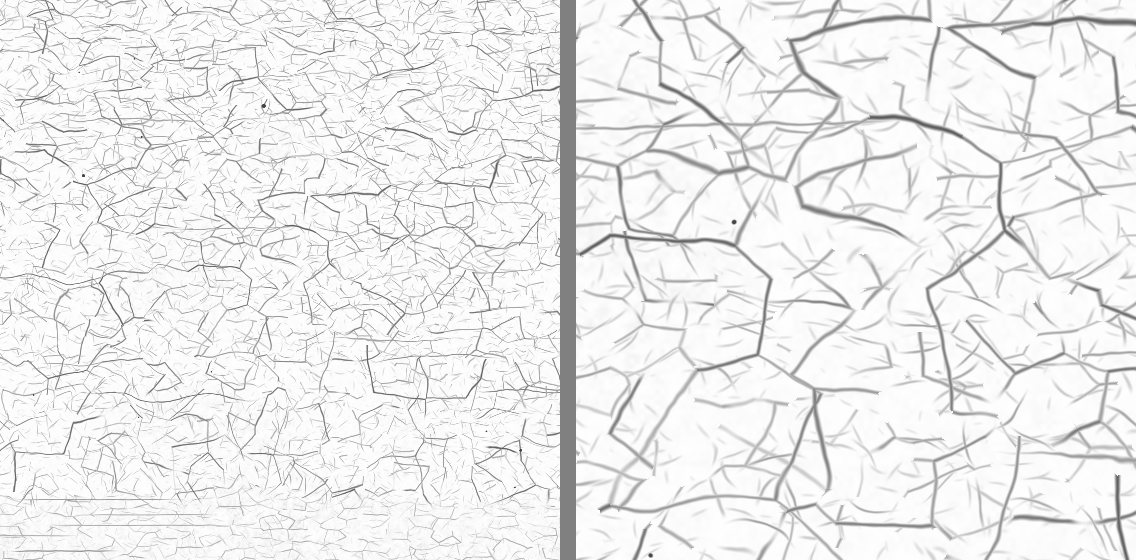
Left: the whole. Right: its middle third, enlarged.
Give the GLSL for this texture, as a WebGL 1 fragment shader.

```glsl
precision highp float;
// Cracked white paint: three sizes of warped Voronoi plates whose edges are
// kept or dropped at random, short tapered hairline splits, some level seams,
// a finely checked strip along the bottom, a few chips and a pale grain.
uniform vec2 u_resolution;

#define PAPER 0.990
#define INK_DEPTH 0.72
#define LARGE_PLATES 10.5
#define MIDDLE_PLATES 19.0
#define SMALL_PLATES 33.0
#define STRIP_PLATES 26.0
#define LONG_HAIRS 36.0
#define SHORT_HAIRS 60.0
#define CRACK_WIDTH 0.0006
#define STRIP_TOP 0.112
#define GRAIN 0.045

vec2 hash2(vec2 p) {
  vec3 q = fract(p.xyx * vec3(0.1031, 0.1030, 0.0973));
  q += dot(q, q.yzx + 33.33);
  return fract((q.xx + q.yz) * q.zy);
}

float noise(vec2 p) {
  vec2 i = floor(p), f = fract(p);
  f = f * f * (3.0 - 2.0 * f);
  float low = mix(hash2(i).x, hash2(i + vec2(1.0, 0.0)).x, f.x);
  float high = mix(hash2(i + vec2(0.0, 1.0)).x, hash2(i + 1.0).x, f.x);
  return mix(low, high, f.y);
}

vec2 wobble(vec2 p) {
  return vec2(noise(p), noise(p + 57.3)) - 0.5;
}

// Narrow stroke profile with an edge about one pixel wide
float stroke(float dist, float width) {
  return 1.0 - smoothstep(0.0, width + max(0.0014, 0.75 / u_resolution.y), dist);
}

// Voronoi edges; plates grow flatter towards the top
float plates(vec2 p, float scale, float stretch, float keep, float width) {
  vec2 q = scale * vec2(p.x, stretch * p.y * (0.9 + 0.4 * p.y));
  vec2 grad = scale * vec2(1.0, stretch * (0.9 + 0.8 * p.y));
  vec2 home = floor(q), toHome = vec2(9.0), cell = home;
  for (int j = -1; j <= 1; j++)
    for (int i = -1; i <= 1; i++) {
      vec2 id = cell + vec2(float(i), float(j));
      vec2 r = id + 0.05 + 0.9 * hash2(id + scale) - q;
      if (dot(r, r) < dot(toHome, toHome)) { toHome = r; home = id; }
    }
  float ink = 0.0;
  for (int j = -2; j <= 2; j++)
    for (int i = -2; i <= 2; i++) {
      vec2 id = home + vec2(float(i), float(j));
      vec2 r = id + 0.05 + 0.9 * hash2(id + scale) - q;
      vec2 gap = r - toHome;
      if (dot(gap, gap) > 0.0001) {
        vec2 n = normalize(gap);
        float dist = dot(0.5 * (r + toHome), n) / length(n * grad);
        vec2 h = hash2(id + home + scale * 7.0);
        float kept = smoothstep(0.97, 1.03, h.x + keep + 0.15 * p.y * abs(n.y));
        ink = max(ink, kept * mix(0.5, 1.0, h.y) * stroke(dist, width * (0.4 + h.y)));
      }
    }
  return ink * smoothstep(0.1, 0.4, noise(p * scale * 2.0 + 3.0));
}

// Thin bent splits, mostly at shallow angles
float hairs(vec2 p, float scale) {
  vec2 cell = floor(p * scale);
  float ink = 0.0;
  for (int j = -1; j <= 1; j++)
    for (int i = -1; i <= 1; i++) {
      vec2 id = cell + vec2(float(i), float(j));
      vec2 h = hash2(id + scale), k = hash2(id + scale + 91.0);
      float t = h.x - 0.5, angle = 3.0 * t * (0.5 + abs(t));
      vec2 dir = vec2(cos(angle), sin(angle));
      vec2 v = p - (id + k) / scale;
      float along = dot(v, dir), reach = (0.12 + 0.65 * h.y) / scale;
      float across = dot(v, vec2(-dir.y, dir.x)) + (k.x - 0.5) * along * along * scale;
      float taper = 1.0 - smoothstep(0.2, 1.0, abs(along) / reach);
      ink = max(ink, taper * (0.2 + 0.8 * h.y) * stroke(abs(across), 0.0001));
    }
  return ink;
}

// Long level cracks: the first few are straight and lie in the strip
float seams(vec2 straight, vec2 bent) {
  float ink = 0.0;
  for (int i = 0; i < 15; i++) {
    float n = float(i), inStrip = step(n, 4.5);
    vec2 h = hash2(vec2(n, 4.7)), k = hash2(vec2(n, 19.3));
    vec2 p = mix(bent, straight, inStrip);
    float y = mix(0.14 + 0.84 * h.y, STRIP_TOP * (1.0 - (n + 0.6 * h.y) / 5.0), inStrip);
    float x = mix(h.x, 0.35 * h.x, inStrip), reach = 0.05 + 0.13 * k.x;
    float taper = 1.0 - smoothstep(0.6, 1.0, abs(p.x - x) / reach);
    ink = max(ink, taper * (0.35 + 0.4 * k.y) * stroke(abs(p.y - y), CRACK_WIDTH * 0.6));
  }
  return ink;
}

// Small ragged spots where paint has flaked off
float chips(vec2 p) {
  float ink = 0.0;
  for (int i = 0; i < 14; i++) {
    vec2 h = hash2(vec2(float(i), 71.0)), k = hash2(vec2(float(i), 83.0));
    float size = 0.0006 + 0.0035 * k.x * k.x * k.x;
    ink = max(ink, stroke(max(length(p - h) - size, 0.0), 0.0));
  }
  return ink;
}

void main() {
  vec2 p = gl_FragCoord.xy / u_resolution.y;
  vec2 fine = 0.003 * wobble(p * 55.0) + 0.0008 * wobble(p * 170.0);
  vec2 bent = p + 0.022 * wobble(p * 13.0) + 0.006 * wobble(p * 31.0) + fine;
  float strip = 1.0 - smoothstep(-0.012, 0.012, p.y - STRIP_TOP + 0.03 * (noise(p * 9.0) - 0.5));
  float density = 0.75 + 0.35 * noise(p * 11.0 + 20.0);

  float large = 0.88 * plates(bent, LARGE_PLATES, 1.0, 0.5, CRACK_WIDTH * 1.2);
  float middle = 0.74 * plates(bent, MIDDLE_PLATES, 1.0, 0.48, CRACK_WIDTH);
  float small = 0.5 * plates(bent, SMALL_PLATES, 1.0, 0.36, CRACK_WIDTH * 0.5);
  float hair = density * max(0.52 * hairs(bent, LONG_HAIRS), 0.3 * hairs(bent, SHORT_HAIRS));
  float checks = 0.42 * plates(p + fine, STRIP_PLATES, 2.2, 0.6, CRACK_WIDTH * 0.5);
  float web = max(max(large, middle), max(small, hair));
  float cracks = mix(web, max(checks, 0.6 * hair), strip);
  cracks = max(cracks, max(seams(p + 0.3 * fine, bent), chips(p + 1.5 * fine)));

  // Pale grain, a little stronger in the strip and in worn patches
  float worn = 0.6 + 0.8 * strip + 0.6 * smoothstep(0.6, 0.9, noise(p * 8.0 + 40.0));
  float grain = GRAIN * worn * noise(p * 330.0) * noise(p * 120.0 + 9.0);
  float shade = PAPER + 0.006 - grain - INK_DEPTH * cracks;
  gl_FragColor = vec4(vec3(clamp(shade, 0.0, 1.0)), 1.0);
}
```
